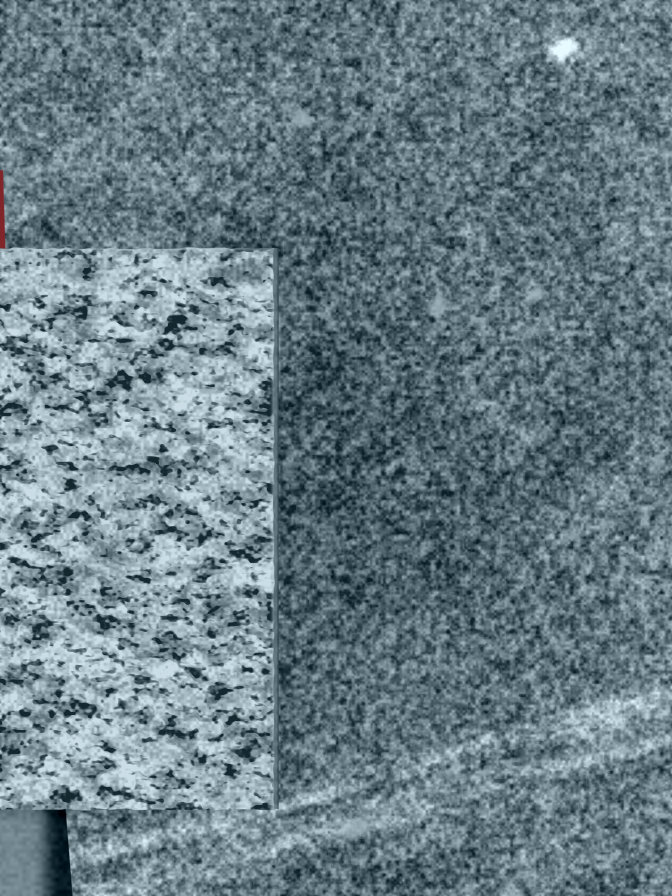
A Shadertoy shader for this texture:

```glsl
// Two pieces of granite: a pale, layered block lying on a darker speckled slab.
// Stone tone is built from value noise at several scales, then tinted blue-grey.
// Lengths are in canvas heights, with the origin at the lower left.

const vec3 TINT = vec3(-0.065, 0.012, 0.045);
const vec3 RED_PAINT = vec3(0.50, 0.15, 0.17);
const float BLOCK_TOP = 0.7227;
const float BLOCK_BOTTOM = 0.0964;
const float FACE_RIGHT = 0.3055;
const float SIDE_RIGHT = 0.3110;
const float SLAB_TONE = 0.465;
const float SLAB_CONTRAST = 0.58;
const float BLOCK_TONE = 0.755;
const float VEIN_SLOPE = 0.27;

float hash(vec2 p) {
    vec3 q = fract(vec3(p.xyx) * 0.1031);
    q += dot(q, q.yzx + 33.33);
    return fract((q.x + q.y) * q.z);
}

float noise(vec2 p) {
    vec2 i = floor(p), f = fract(p);
    f = f * f * (3.0 - 2.0 * f);
    return mix(mix(hash(i), hash(i + vec2(1, 0)), f.x),
               mix(hash(i + vec2(0, 1)), hash(i + vec2(1, 1)), f.x), f.y);
}

float fbm(vec2 p) {
    float sum = 0.0, amp = 0.533;
    for (int i = 0; i < 4; i++) {
        sum += amp * noise(p);
        p = mat2(1.6, 1.2, -1.2, 1.6) * p + 17.3;
        amp *= 0.5;
    }
    return sum;
}

float bump(float d, float width) {
    return exp(-d * d / (width * width));
}

// Ragged pale mineral inclusion, slanted up to the right
float crystal(vec2 p, vec2 centre, float radius) {
    vec2 d = mat2(0.8, -0.6, 0.6, 0.8) * (p - centre);
    float ragged = (fbm(p * 110.0) - 0.5) * 1.3;
    return 1.0 - smoothstep(0.4, 1.2, length(d * vec2(0.75, 1.25)) / radius + ragged);
}

// Crystals spread over a jittered grid
float scatteredCrystals(vec2 p) {
    vec2 cell = floor(p * 9.0);
    vec2 centre = (cell + 0.25 + 0.5 * vec2(hash(cell + 3.1), hash(cell + 8.7))) / 9.0;
    return crystal(p, centre, 0.010) * step(0.62, hash(cell + 5.0));
}

float slabTone(vec2 p) {
    // Broad light and dark regions
    float tone = SLAB_TONE + 0.15 * (fbm(p * 5.0 + 4.0) - 0.5) + 0.025 * smoothstep(0.7, 1.0, p.y);
    tone -= 0.10 * exp(-dot(p - vec2(0.43, 0.48), p - vec2(0.43, 0.48)) / 0.035);
    tone -= 0.05 * bump(p.x - 0.37, 0.06) * smoothstep(0.6, 0.8, p.y);
    vec2 along = mat2(0.77, -0.64, 0.64, 0.77) * p;
    tone += 0.18 * (fbm(along * vec2(6.0, 24.0)) - 0.5) * smoothstep(0.25, 0.4, p.y);

    // Soft shadow beside the block
    float beside = smoothstep(0.06, 0.14, p.y) * (1.0 - smoothstep(0.68, 0.77, p.y));
    tone -= 0.08 * exp(-max(p.x - SIDE_RIGHT, 0.0) / 0.045) * beside;

    // Pale veins rising across the lower part
    float v = p.y - 0.02 - VEIN_SLOPE * p.x + 0.025 * (fbm(p * 13.0) - 0.5);
    float streak = fbm(vec2(p.x * 12.0, v * 75.0));
    tone += (0.17 * bump(v, 0.013) + 0.12 * bump(v + 0.045, 0.012)) * (0.4 + 1.2 * streak);
    tone += 0.32 * (streak - 0.48) * (1.0 - smoothstep(-0.01, 0.02, v));

    // Clustered crystalline grain with black mica
    float cluster = noise(p * 85.0 + 5.0) - 0.5;
    float grain = 0.6 * noise(p * 180.0) + 0.4 * noise(p * 340.0 + 9.0) - 0.5;
    tone += SLAB_CONTRAST * grain + 0.11 * cluster;
    tone -= 0.12 * smoothstep(0.60, 0.90, noise(p * 210.0 + 31.0) - 0.2 * cluster);
    tone = max(tone, 0.13 + 0.3 * (tone - 0.13));

    // Inclusions and the brightest spot
    float pale = 0.45 * scatteredCrystals(p);
    pale = max(pale, crystal(p, vec2(0.336, 0.867), 0.013));
    pale = max(pale, crystal(p, vec2(0.489, 0.658), 0.016));
    pale = max(pale, crystal(p, vec2(0.598, 0.671), 0.012));
    pale = max(pale, crystal(p, vec2(0.397, 0.076), 0.016));
    tone = mix(tone, 0.70, 0.75 * pale);
    float spot = length(p - vec2(0.631, 0.947));
    tone += 0.16 * bump(spot, 0.025);
    return mix(tone, 0.97, crystal(p, vec2(0.631, 0.947), 0.015));
}

float blockTone(vec2 p) {
    // Flattened layers with thin broken mica flakes
    vec2 q = p + vec2(0.0, 0.10 * p.x + 0.012 * noise(p * 22.0));
    q += 0.006 * (vec2(noise(p * 110.0), noise(p * 110.0 + 50.0)) - 0.5);
    float layers = fbm(q * vec2(24.0, 52.0));
    float grey = fbm(q * vec2(50.0, 95.0) + 40.0);
    float mica = 0.55 * noise(q * vec2(105.0, 190.0)) + 0.45 * noise(p * vec2(210.0, 300.0));
    float tone = BLOCK_TONE + 0.36 * (layers - 0.5);
    tone += 0.26 * (noise(p * 290.0) - 0.5);
    tone -= 0.21 * smoothstep(0.42, 0.66, grey);
    tone -= 0.42 * smoothstep(0.54, 0.82, mica + 0.5 * (grey - 0.5));
    return clamp(tone, 0.14, 0.86);
}

void mainImage(out vec4 fragColor, in vec2 fragCoord) {
    vec2 p = fragCoord / iResolution.y;
    float aa = 0.8 / iResolution.y;
    vec3 col = slabTone(p) + TINT;

    // Red paint at the left edge
    float red = (1.0 - smoothstep(-aa, aa, p.x - 0.006 + 0.03 * (p.y - BLOCK_TOP)))
              * (1.0 - smoothstep(-aa, aa, p.y - 0.81));
    col = mix(col, RED_PAINT, red);

    // Rounded support and dark gap at the lower left
    float support = 0.51 - 0.43 * smoothstep(0.035, 0.068, p.x) + 0.10 * (noise(p * 220.0) - 0.5);
    support -= 0.10 * smoothstep(0.08, BLOCK_BOTTOM, p.y);
    float lower = (1.0 - smoothstep(-aa, aa, p.x - 0.081 + 0.08 * p.y)) * step(p.y, BLOCK_BOTTOM + 0.01);
    col = mix(col, support + TINT, lower);

    // Block: narrow side, then the front face with a worn rim
    float rough = 0.0025 * (noise(p * 120.0) - 0.5);
    float rows = smoothstep(-aa, aa, p.y - BLOCK_BOTTOM + rough)
               * (1.0 - smoothstep(-aa, aa, p.y - BLOCK_TOP + rough));
    float side = rows * (1.0 - smoothstep(-aa, aa, p.x - SIDE_RIGHT));
    float sideTone = 0.44 - 0.15 * smoothstep(0.308, SIDE_RIGHT, p.x) + 0.10 * (noise(p * 200.0) - 0.5);
    col = mix(col, sideTone + TINT, side);
    float face = rows * (1.0 - smoothstep(-aa, aa, p.x - FACE_RIGHT + rough));
    float rim = max(bump(p.x - FACE_RIGHT, 0.0025), bump(p.y - BLOCK_TOP, 0.0025));
    col = mix(col, mix(blockTone(p), 0.78, 0.5 * rim) + TINT, face);

    fragColor = vec4(clamp(col, 0.0, 1.0), 1.0);
}
```
